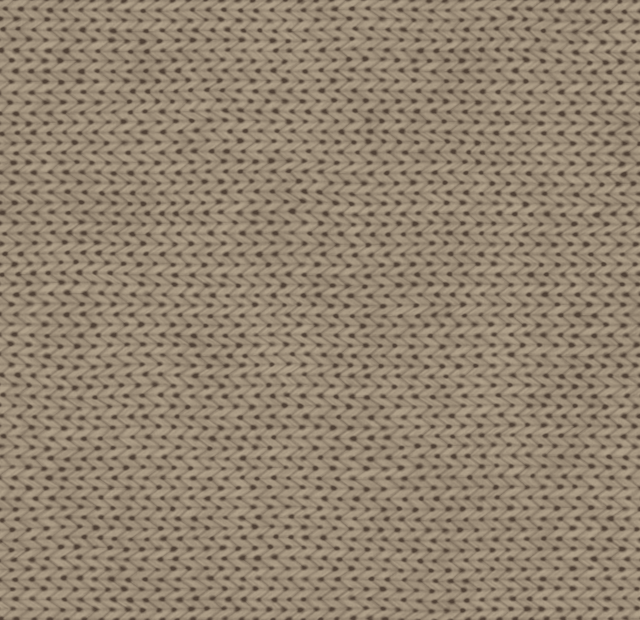
This texture is drawn by a WebGL 2 fragment shader. Its source:

```glsl
#version 300 es
precision highp float;
// Fine beige stockinette knit lying sideways: bands of slanted legs with dark holes between.

uniform vec2 u_resolution;
out vec4 outColor;

const vec2  REPEATS    = vec2(40.0, 61.0);  // legs across, bands up (two bands per V)
const float SLANT      = 0.80;              // sideways run of a leg, in legs
const vec2  HOLE_SIZE  = vec2(0.21, 0.28);  // hole radii, in legs and bands
const float HOLE_DEPTH = 0.62;
const vec2  WOBBLE     = vec2(0.55, 0.40);  // drift of the stitch grid
const float GROOVE     = 0.27;              // shade lost between legs
const float SEAM       = 0.20;              // shade lost between bands
const float FIBRE      = 0.17;              // contrast of the strands
const float GRAIN      = 0.08;
const float BLOTCH     = 0.06;
const vec3  SHADOW     = vec3(0.310, 0.252, 0.208);
const vec3  YARN       = vec3(0.678, 0.618, 0.530);
const int   SAMPLES    = 3;                 // per axis, for smooth edges

float hash(vec2 p) {
    vec3 h = fract(vec3(p.xyx) * 0.1031);
    h += dot(h, h.yzx + 33.33);
    return fract((h.x + h.y) * h.z);
}

float noise(vec2 p) {
    vec2 i = floor(p), f = fract(p);
    f = f * f * (3.0 - 2.0 * f);
    return mix(mix(hash(i), hash(i + vec2(1, 0)), f.x),
               mix(hash(i + vec2(0, 1)), hash(i + vec2(1, 1)), f.x), f.y);
}

// +1 on even bands, -1 on odd ones
float leanOf(float band) {
    return 1.0 - 2.0 * mod(band, 2.0);
}

// Dark opening where two legs part, uneven from stitch to stitch
float hole(vec2 q) {
    float seam = floor(q.y + 0.5);
    float x = q.x + 0.5 * SLANT * leanOf(seam);
    vec2 id = vec2(floor(x), seam) + 100.0;
    vec2 shift = vec2(hash(id + 7.3), hash(id + 19.1)) - 0.5;
    float size = mix(0.80, 1.20, hash(id + 41.7));
    vec2 e = vec2(fract(x) - 0.5, q.y - seam) - shift * vec2(0.16, 0.18);
    float depth = mix(0.65, 1.15, hash(id + 63.9));
    return (1.0 - smoothstep(0.25, 1.45, length(e / (HOLE_SIZE * size)))) * depth;
}

float knitShade(vec2 uv) {
    // Stitch grid with a gentle drift
    vec2 q = uv * REPEATS;
    vec2 drift = vec2(noise(q * vec2(0.15, 0.35) + 50.0), noise(q * vec2(0.22, 0.12) + 90.0));
    q += WOBBLE * (drift - 0.5);

    // Neighbouring bands lean opposite ways and pair up into sideways Vs
    float band = floor(q.y);
    float height = q.y - band;
    float lean = leanOf(band);
    float across = q.x - lean * SLANT * (height - 0.5) + 0.5;
    vec2 leg = vec2(floor(across), band) + 200.0;
    float offset = fract(across);

    // Rounded yarn
    float side = min(offset, 1.0 - offset);
    float rim = min(height, 1.0 - height);
    float shade = 0.93;
    shade -= GROOVE * (1.0 - smoothstep(0.0, 0.26, side));
    shade -= SEAM * (1.0 - smoothstep(0.0, 0.30, rim));
    shade += 0.025 * lean + 0.08 * (hash(leg) - 0.5);

    // Strands along the leg and loose fibres
    float strand = noise(vec2(across * 5.0, height * 1.5 + hash(leg + 5.0) * 20.0) + 300.0);
    shade += FIBRE * (strand - 0.5);
    shade += GRAIN * (noise(q * vec2(11.0, 7.0) + 400.0) - 0.5);
    shade += BLOTCH * (noise(uv * 9.0 + 20.0) - 0.5);

    return clamp(shade - HOLE_DEPTH * hole(q), 0.0, 1.05);
}

void main() {
    float total = 0.0;
    for (int j = 0; j < SAMPLES; j++) {
        for (int i = 0; i < SAMPLES; i++) {
            vec2 jitter = (vec2(i, j) + 0.5) / float(SAMPLES) - 0.5;
            total += knitShade((gl_FragCoord.xy + jitter) / u_resolution);
        }
    }
    float shade = total / float(SAMPLES * SAMPLES);
    outColor = vec4(mix(SHADOW, YARN, shade), 1.0);
}
```
